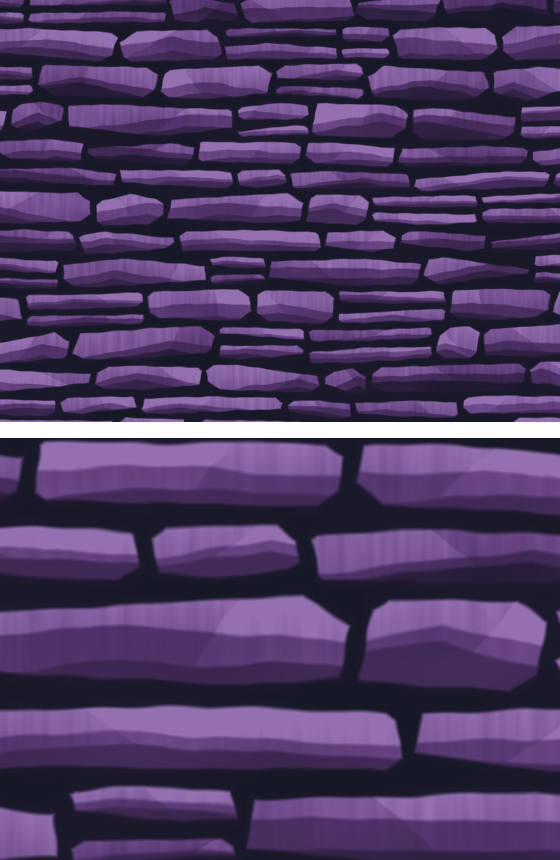
Top: the whole. Bottom: its middle third, enlarged.
Reproduce this texture procedurally as a Shadertoy shader.

```glsl
// A dry wall of long faceted purple stones in irregular courses over dark gaps.
#define ROWS 13.0         // courses per canvas height
#define STONE_WIDTH 0.255 // mean stone pitch
#define JITTER 0.60       // irregularity of the joints
#define GAP 0.0075        // half width of a joint
#define SPLIT_CHANCE 0.35 // share of tall cells holding two thin stones
#define TILT 0.07         // largest slope of a stone
#define EDGE_WOBBLE 0.0035
#define STREAKS 0.45      // strength of the vertical brush marks

// Tones from the gaps up to the palest facets
const vec3 TONES[6] = vec3[6](
    vec3(0.085, 0.095, 0.145), vec3(0.13, 0.10, 0.20), vec3(0.23, 0.15, 0.31),
    vec3(0.32, 0.20, 0.42), vec3(0.45, 0.31, 0.56), vec3(0.58, 0.44, 0.69));

vec3 toneColor(float tone) {
    tone = clamp(tone, 0.0, 4.999);
    int i = int(tone);
    return mix(TONES[i], TONES[i + 1], fract(tone));
}

float hash(vec2 p) {
    vec3 q = fract(vec3(p.xyx) * 0.1031);
    q += dot(q, q.yzx + 33.33);
    return fract((q.x + q.y) * q.z);
}

float cornerSlope(vec2 cell, vec2 offset) {
    float angle = 6.2832 * hash(cell + 71.0);
    return dot(vec2(cos(angle), sin(angle)), offset);
}

// Gradient noise, about -0.7 to 0.7
float noise(vec2 p) {
    vec2 i = floor(p), f = fract(p), u = f * f * f * (f * (f * 6.0 - 15.0) + 10.0);
    vec2 e = vec2(1.0, 0.0);
    return mix(mix(cornerSlope(i, f), cornerSlope(i + e, f - e), u.x),
               mix(cornerSlope(i + e.yx, f - e.yx), cornerSlope(i + 1.0, f - 1.0), u.x), u.y);
}

float joint(float i, float seed) {
    return i + JITTER * (hash(vec2(i, seed)) - 0.5);
}

// Irregular interval around v: index, lower end, upper end
vec3 interval(float v, float seed) {
    float i = floor(v);
    if (v < joint(i, seed)) i -= 1.0;
    else if (v >= joint(i + 1.0, seed)) i += 1.0;
    return vec3(i, joint(i, seed), joint(i + 1.0, seed));
}

// Convex slab: peaked top, sagging bottom, slanted ends, cut corners
float stoneDistance(vec2 p, vec2 size, vec2 id) {
    vec2 peak = size.x * (1.6 * vec2(hash(id + 1.3), hash(id + 2.7)) - 0.8);
    vec2 drop = vec2(hash(id + 3.1), hash(id + 4.9));
    drop *= drop * 0.6 * size.y / size.x;
    float top = p.y - size.y + drop.x * abs(p.x - peak.x);
    float bottom = -p.y - size.y + drop.y * abs(p.x - peak.y);
    float slant = 0.7 * (hash(id + 5.3) - 0.5);
    float ends = abs(p.x + slant * p.y) - size.x;
    float cut = size.y * mix(0.1, 0.6, hash(id + 6.1 + step(0.0, p.x) + 2.0 * step(0.0, p.y)));
    float corner = dot(abs(p) - size, vec2(0.55, 0.83)) + cut;
    return max(max(top, bottom), max(ends, corner));
}

// Lit upper plane, darker front plane and shaded foot
float stoneTone(vec2 p, vec2 size, vec2 id, vec2 uv, float blur) {
    vec2 q = p / size;
    float bend = mix(0.1, 0.9, hash(id + 11.7));
    float ridge = 0.28 + 0.6 * (hash(id + 12.3) - 0.5)
                - bend * abs(q.x - 1.4 * (hash(id + 13.9) - 0.5)) + 0.12 * noise(uv * vec2(16.0, 9.0));
    float foot = ridge - mix(0.35, 0.9, hash(id + 14.1)) + 0.5 * (hash(id + 15.7) - 0.5) * q.x;
    float soft = blur / size.y;
    float lit = smoothstep(-soft, soft, q.y - ridge);
    float front = smoothstep(-soft, soft, q.y - foot);

    // Slanted pale patch and brushed streaks on the lit plane
    float lean = 4.0 * (hash(id + 16.3) - 0.5);
    float side = p.x - lean * p.y - size.x * 1.2 * (hash(id + 17.9) - 0.5);
    float patchMask = smoothstep(-blur, blur, side * sign(hash(id + 18.1) - 0.5));
    float streak = noise(uv * vec2(95.0, 7.0)) + 0.5 * noise(uv * vec2(210.0, 12.0));
    float upper = 4.15 + 0.6 * patchMask + 0.35 * q.y + STREAKS * streak;
    float lower = 2.9 + 0.35 * patchMask + 0.2 * streak;
    float tone = mix(mix(1.95, lower, front), upper, lit);
    float dim = hash(id + 19.7);
    return tone + 0.35 - 1.3 * dim * dim + 0.5 * noise(uv * vec2(7.0, 15.0));
}

void mainImage(out vec4 fragColor, in vec2 fragCoord) {
    vec2 uv = fragCoord / iResolution.y;
    float blur = max(0.0022, 1.0 / iResolution.y);

    // Wavering courses, then stones along each course
    float y = uv.y + 0.022 * noise(uv * vec2(1.7, 2.3) + 5.0);
    vec3 row = interval(y * ROWS, 3.0);
    float shift = 9.0 * hash(vec2(row.x, 27.0));
    vec3 col = interval(uv.x / STONE_WIDTH + shift, row.x + 50.0);
    vec2 id = vec2(col.x, row.x * 7.0) + 20.0;
    vec2 low = vec2((col.y - shift) * STONE_WIDTH, row.y / ROWS);
    vec2 high = vec2((col.z - shift) * STONE_WIDTH, row.z / ROWS);

    // Some tall cells hold two thin stones
    if (high.y - low.y > 0.078 && hash(id + 0.5) < SPLIT_CHANCE) {
        float middle = mix(low.y, high.y, mix(0.4, 0.6, hash(id + 8.5)));
        if (y > middle) { low.y = middle; id += 300.0; }
        else high.y = middle;
    }
    vec2 size = max(0.5 * (high - low) - GAP, vec2(0.012, 0.008));
    vec2 p = vec2(uv.x, y) - 0.5 * (low + high);
    p.y -= TILT * (hash(id + 9.1) - 0.5) * p.x;
    p += EDGE_WOBBLE * vec2(noise(uv * 38.0), noise(uv * vec2(24.0, 40.0) + 17.0));

    // Dark gaps with a violet bloom near the stones
    float d = stoneDistance(p, size, id);
    float gapTone = 0.15 + 0.5 * noise(uv * vec2(5.0, 8.0)) + 0.45 * exp(-max(d, 0.0) * 220.0);
    float tone = stoneTone(p, size, id, uv, blur);
    tone -= 0.9 * smoothstep(0.9, 1.0, uv.y);
    vec3 color = mix(toneColor(tone), toneColor(gapTone), smoothstep(-blur, blur, d));
    fragColor = vec4(color, 1.0);
}
```
